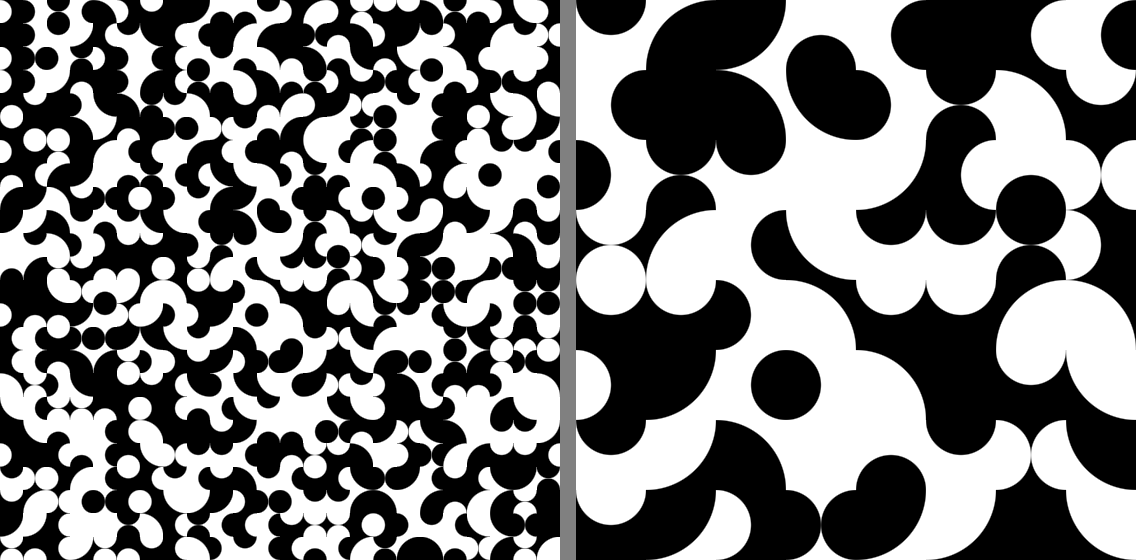
Left, the full canvas; right, a detail of the centre.
Reproduce this pattern procedurally as a WebGL 1 fragment shader.

```glsl
precision highp float;

// Two-colour Truchet pattern whose curves meet at the corners of a square grid.
// Every grid edge gets a random colour; each cell then joins its four edges with
// half discs centred on edges or a quarter disc centred on a corner.

uniform vec2 u_resolution;

const float CELLS = 24.0;        // grid cells across the canvas
const float LIGHT_SHARE = 0.5;   // chance that an edge is light
const float EDGE_SOFTNESS = 1.3; // width of the smoothed outline in pixels
const vec3 DARK = vec3(0.0);
const vec3 LIGHT = vec3(1.0);

// Seeds that keep the random choices independent
const float SEED_HORIZONTAL = 17.0;
const float SEED_VERTICAL = 59.0;
const float SEED_INK = 101.0;

float hash(vec2 cell, float seed) {
    vec3 q = fract(vec3(cell, seed) * 0.1031);
    q += dot(q, q.zyx + 31.32);
    return fract((q.x + q.y) * q.z);
}

// Random colour: 0 is dark, 1 is light
float pick(vec2 cell, float seed) {
    return step(hash(cell, seed), LIGHT_SHARE);
}

// Signed depth inside a half disc, or far outside if its edge is not inked
float halfDisc(vec2 p, vec2 center, float edge, float ink) {
    return edge == ink ? 0.5 - distance(p, center) : -1.0;
}

void main() {
    float canvas = min(u_resolution.x, u_resolution.y);
    vec2 grid = gl_FragCoord.xy / canvas * CELLS;
    vec2 cell = floor(grid);
    vec2 p = fract(grid);

    // Edge colours, shared with the neighbouring cells
    float bottom = pick(cell, SEED_HORIZONTAL);
    float top = pick(cell + vec2(0.0, 1.0), SEED_HORIZONTAL);
    float left = pick(cell, SEED_VERTICAL);
    float right = pick(cell + vec2(1.0, 0.0), SEED_VERTICAL);
    float lightEdges = bottom + top + left + right;

    // The rarer edge colour is drawn on top; a tie is settled at random
    float ink = pick(cell, SEED_INK);
    if (lightEdges < 1.5) ink = 1.0;
    if (lightEdges > 2.5) ink = 0.0;

    float depth;
    if (left != right && bottom != top) {
        // Two adjacent inked edges: quarter disc around their common corner
        vec2 corner = vec2(right == ink, top == ink);
        depth = 1.0 - distance(p, corner);
    } else {
        // Otherwise a half disc on every inked edge
        depth = halfDisc(p, vec2(0.5, 0.0), bottom, ink);
        depth = max(depth, halfDisc(p, vec2(0.5, 1.0), top, ink));
        depth = max(depth, halfDisc(p, vec2(0.0, 0.5), left, ink));
        depth = max(depth, halfDisc(p, vec2(1.0, 0.5), right, ink));
    }

    // Smooth outline
    float softness = EDGE_SOFTNESS * CELLS / canvas;
    float coverage = clamp(depth / softness + 0.5, 0.0, 1.0);
    gl_FragColor = vec4(mix(DARK, LIGHT, mix(1.0 - ink, ink, coverage)), 1.0);
}
```
